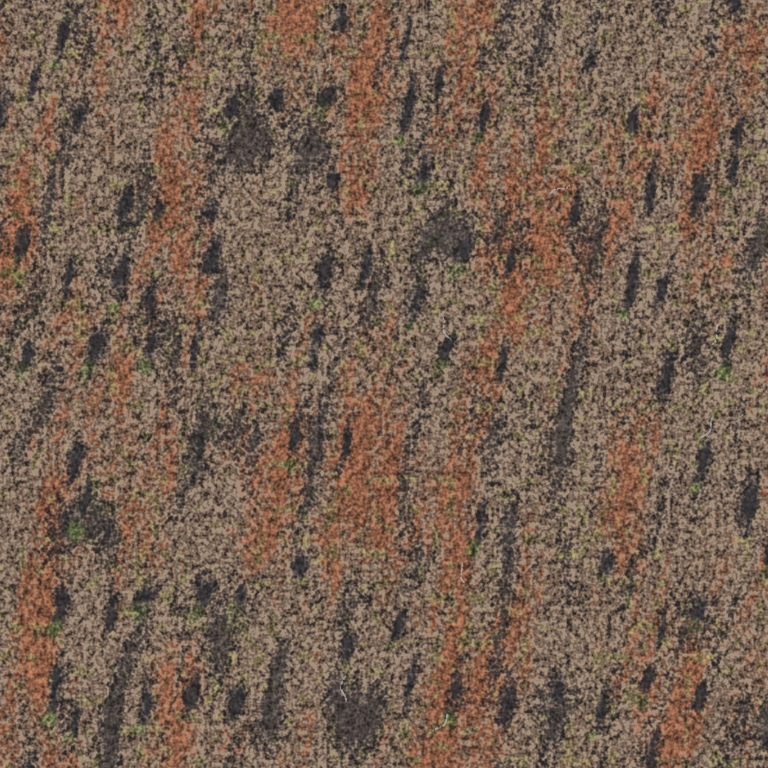
Reproduce this texture procedurally as a WebGL 1 fragment shader.

```glsl
precision highp float;
uniform vec2 u_resolution;

const vec3 STRAW = vec3(0.64, 0.56, 0.485);
const vec3 LITTER = vec3(0.475, 0.395, 0.34);
const vec3 GAP = vec3(0.23, 0.195, 0.175);
const vec3 SOIL = vec3(0.56, 0.335, 0.235);
const vec3 SHADE = vec3(0.185, 0.18, 0.195);
const vec3 LEAF = vec3(0.40, 0.46, 0.27);
const vec3 OLIVE = vec3(0.46, 0.43, 0.29);
const vec3 DEADWOOD = vec3(0.70, 0.69, 0.69);

const float LEAN = 0.17;                    // sideways drift of streaks per unit height
const vec2 SHRUB_GRID = vec2(15.0, 9.0);
const float SHRUB_DENSITY = 0.58;
const vec2 SHADOW_SIZE = vec2(0.011, 0.034); // half width, half length
const float LEAF_RADIUS = 0.013;
const float BRANCH_GRID = 6.0;
const float BRANCH_DENSITY = 0.2;
const float GRAIN_CONTRAST = 1.05;

vec2 hash2(vec2 p) {
  vec3 q = fract(p.xyx * vec3(0.1031, 0.1030, 0.0973));
  q += dot(q, q.yzx + 33.33);
  return fract((q.xx + q.yz) * q.zy);
}

float corner(vec2 cell, vec2 offset) {
  float angle = 6.2832 * hash2(cell).x;
  return dot(vec2(cos(angle), sin(angle)), offset);
}

// Gradient noise, roughly -0.7 to 0.7
float noise(vec2 p) {
  vec2 i = floor(p), f = fract(p);
  vec2 u = f * f * f * (f * (f * 6.0 - 15.0) + 10.0);
  vec2 e = vec2(1.0, 0.0);
  return mix(mix(corner(i, f), corner(i + e, f - e), u.x),
             mix(corner(i + e.yx, f - e.yx), corner(i + 1.0, f - 1.0), u.x), u.y);
}

// Shrubs on a jittered grid: x = shadow, y = foliage
vec2 shrubs(vec2 p, float ragged) {
  vec2 g = p * SHRUB_GRID, base = floor(g), cover = vec2(0.0);
  for (int j = -1; j <= 1; j++) {
    for (int i = -1; i <= 1; i++) {
      vec2 cell = base + vec2(float(i), float(j));
      vec2 place = hash2(cell + 61.0), traits = hash2(cell + 147.0);
      vec2 d = (g - cell - 0.15 - 0.7 * place) / SHRUB_GRID;
      float present = step(traits.x, SHRUB_DENSITY + 0.5 * noise(cell * 0.37));
      vec2 size = SHADOW_SIZE * (0.55 + 0.75 * vec2(traits.y, place.x));
      float shadowDist = length((d - vec2(0.0, size.y)) / size) + ragged;
      float crownDist = length(d + vec2(0.004, 0.0)) / (LEAF_RADIUS * (0.5 + 0.6 * place.y));
      float leafy = step(0.42, fract(traits.y * 7.3)) * (0.45 + 0.55 * place.x);
      cover.x = max(cover.x, present * (1.0 - smoothstep(0.35, 1.35, shadowDist)));
      cover.y = max(cover.y, present * leafy * (1.0 - smoothstep(0.4, 1.25, crownDist + ragged)));
    }
  }
  return cover;
}

// Sparse, thin, bent dead branches
float branches(vec2 p) {
  vec2 g = p * BRANCH_GRID, cell = floor(g), traits = hash2(cell + 211.0);
  vec2 d = (fract(g) - 0.3 - 0.4 * hash2(cell + 19.0)) / BRANCH_GRID;
  float angle = 0.5 + 1.6 * traits.y, c = cos(angle), s = sin(angle);
  d = vec2(c * d.x + s * d.y, c * d.y - s * d.x);
  d.y += 0.003 * sin(d.x * 190.0 + 6.0 * traits.y);
  float along = 1.0 - smoothstep(0.012, 0.02, abs(d.x));
  return step(traits.x, BRANCH_DENSITY) * along * (1.0 - smoothstep(0.0006, 0.002, abs(d.y)));
}

void main() {
  vec2 p = gl_FragCoord.xy / u_resolution.y;
  vec2 leaning = vec2(p.x - LEAN * p.y, p.y);

  // Dry tufts and the dark gaps between them
  float coarse = noise(leaning * vec2(82.0, 66.0));
  float fine = noise(p * vec2(170.0, 148.0) + 31.7);
  float speck = noise(p * 275.0 + 73.1);
  float grain = 0.45 * coarse + 0.65 * fine + 0.5 * speck;
  float tone = 0.53 + GRAIN_CONTRAST * grain + 0.12 * noise(p * 11.0 + 5.0);
  vec3 color = mix(GAP, LITTER, smoothstep(0.05, 0.48, tone));
  color = mix(color, STRAW, smoothstep(0.46, 0.86, tone));

  // Bare red soil in long streaks
  float streak = noise(leaning * vec2(13.0, 3.2) + 8.3)
               + 0.55 * noise(leaning * vec2(42.0, 13.0) + 2.9)
               + 0.35 * noise(p * 4.0 + 17.0);
  float soil = smoothstep(0.0, 0.5, streak - 0.45 * fine + 0.25 * coarse);
  color = mix(color, SOIL * (0.6 + 0.75 * tone), 0.72 * soil);

  // Yellow-green tint on scattered tufts
  float tint = smoothstep(0.12, 0.42, noise(p * 52.0 + 41.0) + 0.35 * noise(p * 8.0 + 90.0));
  color = mix(color, OLIVE * (0.5 + tone), 0.6 * tint);

  // Faint drifts of shade, then shrubs with their shadows
  float ragged = 0.7 * noise(leaning * vec2(58.0, 36.0) + 12.0) + 0.6 * grain;
  float drift = noise(leaning * vec2(25.0, 8.0) + 55.0) - 0.3 * streak - 0.4 * grain;
  vec2 shrub = shrubs(leaning, ragged);
  float shade = max(0.88 * shrub.x, 0.62 * smoothstep(0.06, 0.48, drift));
  color = mix(color, SHADE * (0.72 + 0.55 * tone), shade);
  color = mix(color, LEAF * (0.5 + 0.85 * tone), 0.75 * shrub.y);

  color = mix(color, DEADWOOD, 0.75 * branches(p) * smoothstep(0.2, 0.5, tone));
  gl_FragColor = vec4(color, 1.0);
}
```
